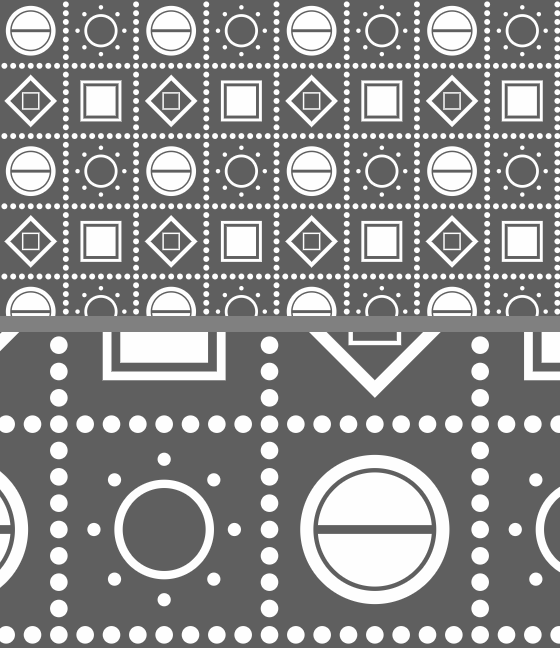
Top, the full canvas; bottom, a detail of the centre.
Reproduce this pattern procedurally as a Shadertoy shader.

```glsl
const float CELLS_DOWN = 4.5;      // cells over the canvas height
const float CELL = 96.0;           // cell side; all lengths below share this unit
const float MOTIF_CENTER = 42.0;
const float DOT_STEP = 12.0;
const float DOT_RADIUS = 4.0;
const float COIN_RADIUS = 34.0;
const vec2 COIN_GROOVE = vec2(28.0, 26.0);    // outer, inner radius
const float COIN_SLOT = 2.0;                  // half thickness
const vec2 SUN_RING = vec2(22.7, 18.9);
const float SUN_ORBIT = 32.0;
const float SUN_DOT_RADIUS = 3.0;
const vec2 DIAMOND_FRAME = vec2(36.0, 28.0);  // outer, inner half diagonal
const vec2 DIAMOND_CORE = vec2(12.0, 10.0);   // outer, inner half side
const vec2 SQUARE_FRAME = vec2(28.0, 24.0);
const float SQUARE_FILL = 20.0;
const vec3 GROUND = vec3(0.373);
const vec3 INK = vec3(0.995);

float pixelSize;

// Coverage of the inside of a signed distance
float fill(float d) {
    return clamp(0.5 - d / pixelSize, 0.0, 1.0);
}

// Coverage between two sizes of the same shape; d is distance at size zero
float band(float d, vec2 sizes) {
    return fill(d - sizes.x) - fill(d - sizes.y);
}

float boxDistance(vec2 p) {
    return max(abs(p.x), abs(p.y));
}

float coin(vec2 p) {
    float r = length(p);
    float slot = fill(abs(p.y) - COIN_SLOT) * fill(r - COIN_GROOVE.y);
    return fill(r - COIN_RADIUS) - band(r, COIN_GROOVE) - slot;
}

float sun(vec2 p) {
    // Fold into one octant, leaving one axial and one diagonal dot
    vec2 q = abs(p);
    q = vec2(max(q.x, q.y), min(q.x, q.y));
    float axial = length(q - vec2(SUN_ORBIT, 0.0));
    float diagonal = length(q - vec2(SUN_ORBIT * sqrt(0.5)));
    return band(length(p), SUN_RING) + fill(min(axial, diagonal) - SUN_DOT_RADIUS);
}

float diamond(vec2 p) {
    float d = (abs(p.x) + abs(p.y)) * sqrt(0.5);
    return band(d, DIAMOND_FRAME * sqrt(0.5)) + band(boxDistance(p), DIAMOND_CORE);
}

float framedSquare(vec2 p) {
    float d = boxDistance(p);
    return band(d, SQUARE_FRAME) + fill(d - SQUARE_FILL);
}

// Dots along the last row and column of each cell
float dottedGrid(vec2 local) {
    vec2 slot = floor(local / DOT_STEP);
    float onLine = step(CELL / DOT_STEP - 1.5, max(slot.x, slot.y));
    vec2 p = mod(local, DOT_STEP) - 0.5 * DOT_STEP;
    return onLine * fill(length(p) - DOT_RADIUS);
}

void mainImage(out vec4 fragColor, in vec2 fragCoord) {
    // Measured downward from the top left
    pixelSize = CELLS_DOWN * CELL / iResolution.y;
    vec2 pos = vec2(fragCoord.x, iResolution.y - fragCoord.y) * pixelSize;
    vec2 local = mod(pos, CELL);
    vec2 parity = mod(floor(pos / CELL), 2.0);
    vec2 p = local - MOTIF_CENTER;

    // Four motifs alternate in a two by two block
    float motif;
    if (parity.y < 0.5) motif = parity.x < 0.5 ? coin(p) : sun(p);
    else motif = parity.x < 0.5 ? diamond(p) : framedSquare(p);

    float ink = clamp(motif + dottedGrid(local), 0.0, 1.0);
    fragColor = vec4(mix(GROUND, INK, ink), 1.0);
}
```
